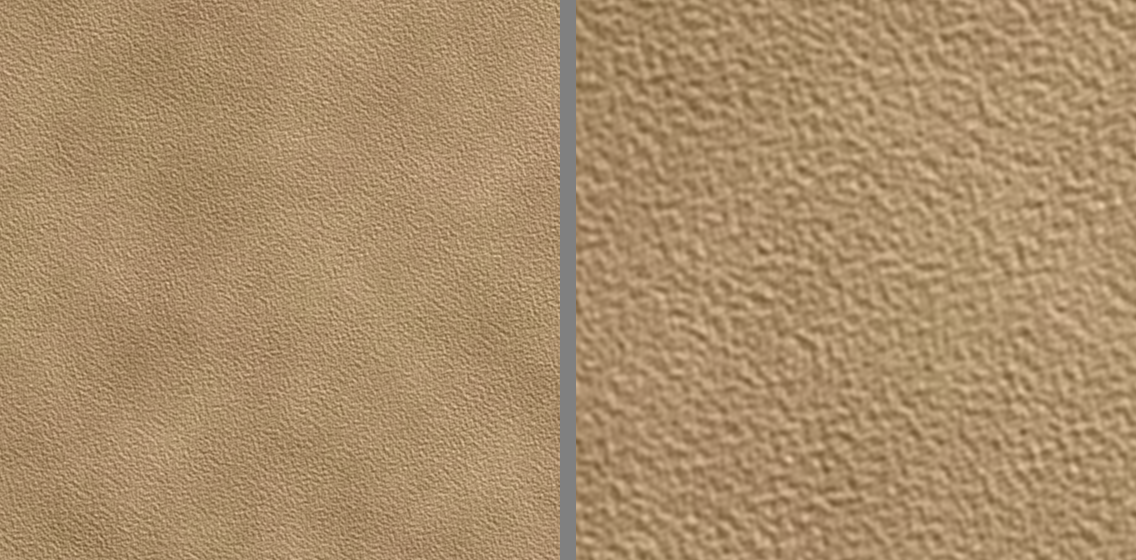
Left: the whole. Right: its middle third, enlarged.
A WebGL 2 fragment shader for this texture:

```glsl
#version 300 es
precision highp float;

uniform vec2 u_resolution;
out vec4 fragColor;

vec2 hashGradient(vec2 cell) {
    float angle = 6.2832 * fract(sin(dot(cell, vec2(127.1, 311.7))) * 43758.5453);
    return vec2(cos(angle), sin(angle));
}

// Gradient noise, roughly -0.7 to 0.7
float noise(vec2 p) {
    vec2 i = floor(p);
    vec2 f = p - i;
    vec2 w = f * f * f * (f * (f * 6.0 - 15.0) + 10.0);
    float a = dot(hashGradient(i), f);
    float b = dot(hashGradient(i + vec2(1, 0)), f - vec2(1, 0));
    float c = dot(hashGradient(i + vec2(0, 1)), f - vec2(0, 1));
    float d = dot(hashGradient(i + vec2(1, 1)), f - vec2(1, 1));
    return mix(mix(a, b, w.x), mix(c, d, w.x), w.y);
}

mat2 rotation(float angle) {
    float c = cos(angle), s = sin(angle);
    return mat2(c, s, -s, c);
}

// Fine pebbled surface, its bumps slightly drawn out down to the right
float grainHeight(vec2 p) {
    vec2 along = rotation(0.6) * p;
    float coarse = noise(along * vec2(132.0, 152.0) + 3.7);
    float fine = noise(rotation(1.3) * p * 225.0 + 41.3);
    return coarse + 0.55 * fine;
}

// Broad, faint clouds
float blotches(vec2 p) {
    float sum = 0.0, weight = 1.0;
    for (int octave = 0; octave < 5; octave++) {
        sum += weight * noise(p);
        p = rotation(0.9) * p * 2.1 + 17.3;
        weight *= 0.75;
    }
    return sum;
}

void main() {
    vec2 p = gl_FragCoord.xy / u_resolution.y;

    // Relief lit from the upper right
    vec2 toLight = 0.0018 * normalize(vec2(0.5, 0.85));
    float relief = grainHeight(p - toLight) - grainHeight(p + toLight);
    float depth = 0.19 + 0.04 * noise(p * 9.0 + 5.1);

    // Uneven dye: brightness, then a slight warm or olive tint
    float tone = relief * depth;
    tone += 0.045 * blotches(p * 3.6 + 2.4) + 0.025 * (p.x - 0.5);
    float tint = 0.018 * blotches(p * 4.0 + 29.6);

    vec3 suede = vec3(0.665, 0.555, 0.415) + tone;
    suede += tint * vec3(0.5, -0.2, 0.6);
    fragColor = vec4(clamp(suede, 0.0, 1.0), 1.0);
}
```
